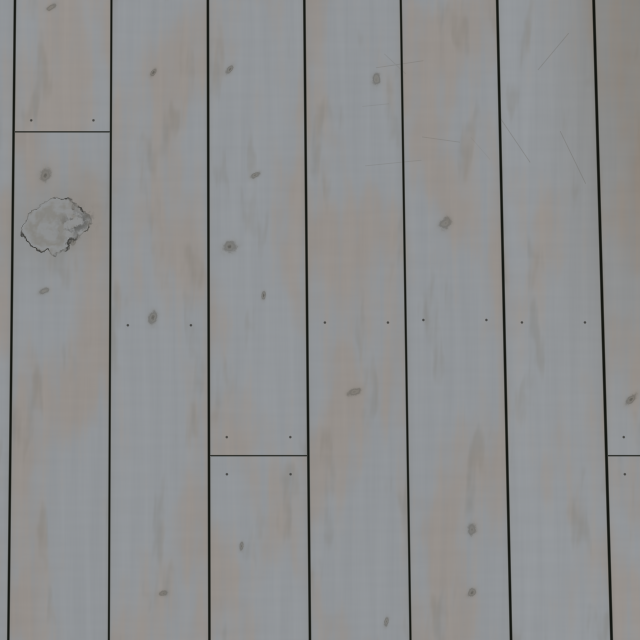
Write a Shadertoy shader that draws this texture.

```glsl
// Pale grey painted wooden planks with dark seams, butt joints, nails, knots and scratches.
#define SEAM_START vec2(0.0130, 0.0234) // first seam x at bottom, top
#define PITCH vec2(0.1571, 0.1507)      // board width at bottom, top
#define SEAM_HALF 0.0010
#define JOINT_HIGH 0.794
#define JOINT_LOW 0.288
#define NAIL_ROW 0.495
#define KNOT_CELL 0.115
#define BIG_KNOT vec2(0.086, 0.648)
#define SCRATCHES 9

const vec3 COOL = vec3(0.573, 0.588, 0.602);
const vec3 WARM = vec3(0.585, 0.565, 0.548);
const vec3 STAIN = vec3(0.48, 0.465, 0.43);
const vec3 SPOT = vec3(0.22, 0.22, 0.21);
const vec3 GAP = vec3(0.08, 0.09, 0.07);

float hash(vec2 p) {
    return fract(sin(dot(p, vec2(127.1, 311.7))) * 43758.5);
}

// Layered, rotated and bent sines, about -1 to 1
float waves(vec2 p) {
    float sum = 0.0, amp = 0.5;
    for (int i = 0; i < 5; i++) {
        sum += amp * sin(p.x + 1.7 * sin(p.y + 0.6 * sin(p.x * 0.7)));
        p = mat2(0.8, 0.6, -0.6, 0.8) * p * 1.8 + 2.3;
        amp *= 0.6;
    }
    return sum;
}

// Soft-edged coverage inside a radius
float disc(float dist, float radius, float soft) {
    return 1.0 - smoothstep(radius - soft, radius + soft, dist);
}

// Height of the butt joint of a board, negative when there is none
float jointHeight(float id) {
    if (mod(id, 8.0) < 0.5) return JOINT_HIGH;
    return abs(mod(id, 4.0) - 2.0) < 0.5 ? JOINT_LOW : -1.0;
}

// Painted wood: broad patches, lengthwise grain, faint cross brushing
vec3 paint(vec2 uv, float piece) {
    vec2 p = uv + piece * vec2(3.17, 1.93);
    float patches = waves(p * vec2(20.0, 8.0));
    float grain = waves(p * vec2(190.0, 7.0));
    float brush = waves(p * vec2(14.0, 150.0));
    float warmth = smoothstep(-0.25, 1.0, patches + 0.3 * grain + 0.5 * hash(vec2(piece, 4.0)) - 0.15);
    vec3 col = mix(COOL, WARM, warmth);
    float wear = smoothstep(0.45, 1.1, waves(p * vec2(42.0, 11.0) + 5.0));
    col = mix(col, STAIN, 0.28 * wear);
    return col + 0.008 * grain + 0.004 * brush + 0.016 * (hash(vec2(piece, 9.0)) - 0.5);
}

// Small tilted knots, at most one in each cell of a board
vec3 smallKnots(vec3 col, vec2 uv, float across, float pitch, float id) {
    float row = floor(uv.y / KNOT_CELL);
    vec2 cell = vec2(id, row) + 3.7;
    vec2 centre = 0.2 + 0.6 * vec2(hash(cell), hash(cell + 11.0));
    vec2 q = vec2((across - centre.x) * pitch, uv.y - (row + centre.y) * KNOT_CELL);
    float tilt = 0.3 + 1.2 * hash(cell + 23.0);
    q = mat2(cos(tilt), -sin(tilt), sin(tilt), cos(tilt)) * q;
    float radius = mix(0.006, 0.011, hash(cell + 31.0));
    float d = length(q * vec2(1.0, 1.2 + hash(cell + 5.0))) / radius + 0.2 * waves(uv * 230.0);
    float present = step(0.62, hash(cell + 47.0));
    float ring = exp(-14.0 * (d - 0.75) * (d - 0.75));
    float core = exp(-9.0 * d * d) * hash(cell + 53.0);
    col = mix(col, STAIN, present * 0.65 * exp(-0.9 * d * d));
    return mix(col, SPOT, present * (0.22 * ring + 0.6 * core));
}

// Large ragged knot with a broken dark rim and a bruised right side
vec3 bigKnot(vec3 col, vec2 uv) {
    vec2 q = (uv - BIG_KNOT) / vec2(0.056, 0.044);
    q.y -= 0.3 * q.x;
    float d = length(q) + 0.22 * waves(uv * 70.0);
    float broken = smoothstep(-0.3, 0.6, waves(uv * 95.0 + 4.0) - 0.5 * q.y);
    float rim = disc(abs(d - 0.88), 0.035, 0.04);
    float bruise = exp(-7.0 * dot(q - vec2(0.6, -0.1), q - vec2(0.6, -0.1)));
    float fibre = 0.5 + 0.5 * sin(11.0 * d + 3.0 * waves(uv * 60.0));
    col = mix(col, STAIN, 0.35 * exp(-0.5 * d * d));
    col = mix(col, mix(STAIN, COOL, 0.35 + 0.45 * fibre), 0.8 * disc(d, 0.88, 0.06));
    col = mix(col, SPOT, 0.6 * bruise * smoothstep(-0.3, 0.7, waves(uv * 160.0)));
    return mix(col, SPOT, rim * (0.18 + 0.7 * broken));
}

// Faint straight scratches in the upper right
float scratches(vec2 uv) {
    float mark = 0.0;
    for (int i = 0; i < SCRATCHES; i++) {
        vec2 seed = vec2(float(i), 7.3);
        vec2 start = vec2(0.48, 0.68) + vec2(0.42, 0.24) * vec2(hash(seed), hash(seed + 2.0));
        float angle = 2.6 * hash(seed + 5.0) - 1.2;
        vec2 dir = vec2(cos(angle), sin(angle));
        vec2 q = uv - start;
        float t = clamp(dot(q, dir), 0.0, 0.03 + 0.06 * hash(seed + 9.0));
        mark = max(mark, disc(length(q - dir * t), 0.0006, 0.0012) * (0.2 + 0.5 * hash(seed + 13.0)));
    }
    return mark;
}

void mainImage(out vec4 fragColor, in vec2 fragCoord) {
    vec2 uv = fragCoord / iResolution.xy;
    float px = 1.0 / iResolution.y;

    // Board layout, fanning slightly toward the bottom
    float pitch = mix(PITCH.x, PITCH.y, uv.y);
    float s = (uv.x - mix(SEAM_START.x, SEAM_START.y, uv.y)) / pitch;
    float id = floor(s), across = fract(s), side = min(across, 1.0 - across);
    float joint = jointHeight(id);

    vec3 col = paint(uv, id * 2.0 + step(joint, uv.y));
    col = smallKnots(col, uv, across, pitch, id);
    col = bigKnot(col, uv);
    col = mix(col, STAIN * 0.8, 0.45 * scratches(uv));

    // Nails: a pair beside each joint, or a pair at mid height
    float nailY = uv.y - NAIL_ROW - 0.012 * (hash(vec2(id, 2.0)) - 0.5);
    if (joint > 0.0) nailY = joint > 0.5 ? uv.y - joint - 0.018 : abs(uv.y - joint) - 0.029;
    float nail = disc(length(vec2((side - 0.18) * pitch, nailY)), 0.0018, 0.0005 + 0.5 * px);
    col = mix(col, SPOT, 0.85 * nail);

    // Worn board edges, seams and joints
    float edge = side * pitch;
    col = mix(col, STAIN, 0.3 * exp(-edge / 0.004));
    float seamHalf = SEAM_HALF * (1.2 + 0.7 * hash(vec2(floor(s + 0.5), 6.0)));
    float gap = disc(edge, seamHalf + 0.0003, 0.0006 + 0.5 * px);
    gap = max(gap, 0.85 * disc(abs(uv.y - joint), SEAM_HALF, 0.0004 + 0.5 * px));
    col = mix(col, GAP, gap);

    // Light falls off toward the upper right
    col *= 1.0 - vec3(0.10, 0.13, 0.17) * smoothstep(0.8, 1.02, uv.x) * smoothstep(0.1, 1.0, uv.y);
    fragColor = vec4(col, 1.0);
}
```
